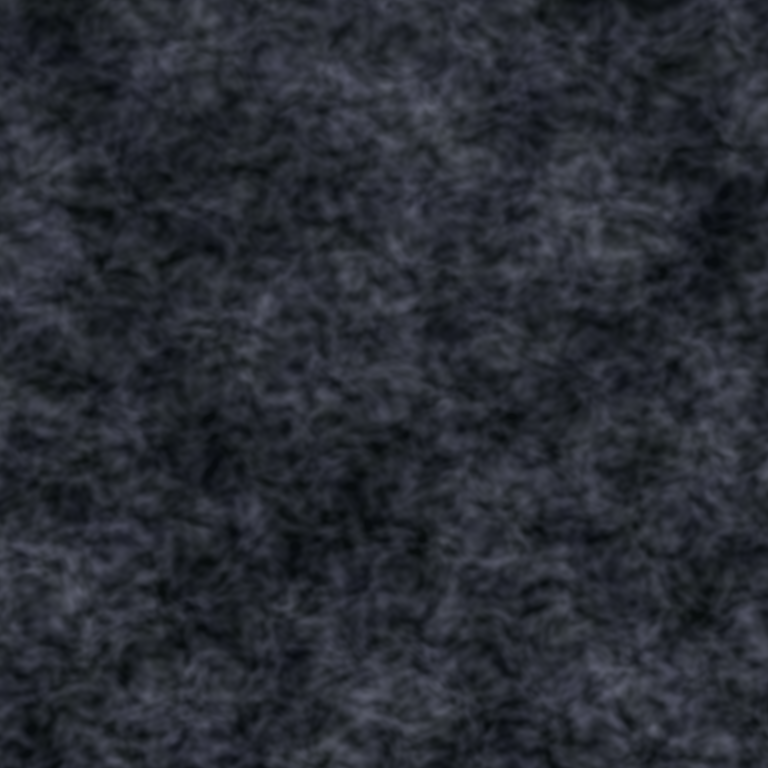
This texture is drawn by a Shadertoy shader. Its source:

```glsl
// Dark slate-blue stone: soft mottled grain over broad cloudy patches.
// Layers of gradient noise, stretched slightly sideways, set one tone value,
// which is mapped onto a narrow ramp from near black to blue grey.

const vec3 DARK_STONE = vec3(0.050, 0.068, 0.076);
const vec3 LIGHT_STONE = vec3(0.300, 0.312, 0.358);
const vec3 COOL_TINT = vec3(0.000, -0.006, 0.016);
const float MEAN_TONE = 0.44;

float hash(vec2 p) {
    return fract(sin(dot(p, vec2(127.1, 311.7))) * 43758.5453);
}

mat2 rotation(float angle) {
    float c = cos(angle), s = sin(angle);
    return mat2(c, s, -s, c);
}

// Slope contribution of one lattice corner
float cornerSlope(vec2 cell, vec2 corner, vec2 local) {
    float angle = 6.2831853 * hash(cell + corner);
    return dot(vec2(cos(angle), sin(angle)), local - corner);
}

// Smooth signed noise around zero
float gradientNoise(vec2 p) {
    vec2 cell = floor(p), f = fract(p);
    vec2 w = f * f * f * (f * (f * 6.0 - 15.0) + 10.0);
    float low = mix(cornerSlope(cell, vec2(0, 0), f),
                    cornerSlope(cell, vec2(1, 0), f), w.x);
    float high = mix(cornerSlope(cell, vec2(0, 1), f),
                     cornerSlope(cell, vec2(1, 1), f), w.x);
    return mix(low, high, w.y);
}

// One noise layer: frequency per canvas height, sideways stretch and tilt
float layer(vec2 uv, float frequency, float stretch, float tilt, float seed) {
    vec2 p = rotation(tilt) * uv * frequency;
    return gradientNoise(p * vec2(1.0 / stretch, stretch) + seed);
}

// Broad clouds and medium blotches
float patches(vec2 uv) {
    return 0.32 * layer(uv, 3.6, 1.05, 0.5, 13.7)
         + 0.38 * layer(uv, 7.5, 1.08, -0.6, 41.3)
         + 0.36 * layer(uv, 17.0, 1.10, 0.3, 77.9);
}

// Fine soft mottling
float grain(vec2 uv) {
    return 0.48 * layer(uv, 37.0, 1.16, 0.18, 23.1)
         + 0.40 * layer(uv, 64.0, 1.12, -0.25, 59.6)
         + 0.14 * layer(uv, 105.0, 1.05, 0.70, 91.2);
}

// Sparse pale flecks, kept to the strongest crests
float flecks(vec2 uv) {
    float crest = layer(uv, 31.0, 1.30, 0.12, 35.4);
    return smoothstep(0.36, 0.66, crest);
}

void mainImage(out vec4 fragColor, in vec2 fragCoord) {
    vec2 uv = fragCoord / iResolution.y;

    // Bend the domain to hide the lattice
    vec2 bend = vec2(layer(uv, 14.0, 1.0, 0.4, 5.2),
                     layer(uv, 14.0, 1.0, 0.9, 67.8));
    vec2 p = uv + 0.012 * bend;

    // Grain is livelier on pale patches and toward the lower edge
    float cloud = patches(p);
    float liveliness = 1.12 + 0.7 * cloud - 0.22 * uv.y;
    float tone = MEAN_TONE + 0.05 * (uv.y - 0.5) + cloud
               + liveliness * grain(p)
               + 0.22 * flecks(p) * smoothstep(-0.2, 0.15, cloud);
    tone = clamp(tone, -0.08, 1.25);

    // Tone ramp with a faint drift between neutral and blue
    vec3 color = mix(DARK_STONE, LIGHT_STONE, tone);
    float drift = layer(uv, 12.0, 1.0, 0.2, 19.5)
                + 0.7 * layer(uv, 46.0, 1.0, -0.4, 83.3);
    color += COOL_TINT * (0.25 + drift);

    fragColor = vec4(color, 1.0);
}
```
